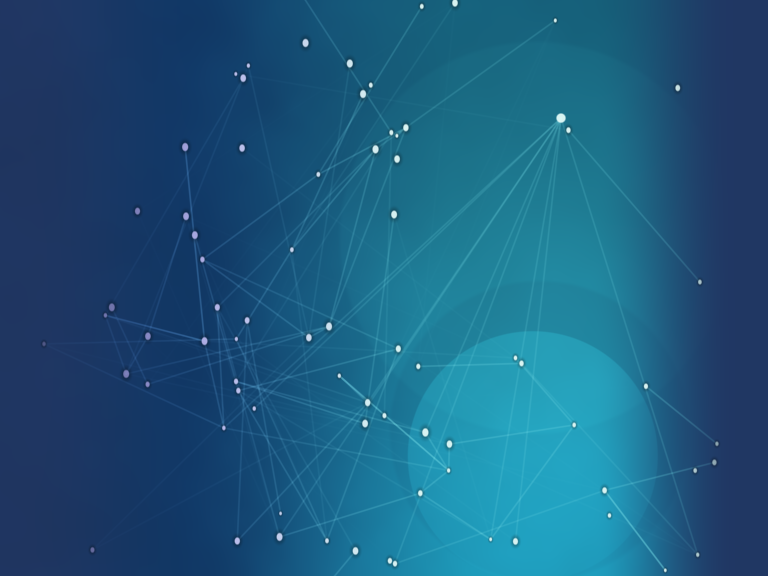
Reproduce this background procedurally as a WebGL 2 fragment shader.

```glsl
#version 300 es
precision highp float;
// Navy to teal backdrop with soft stacked discs and a bright glow low down,
// overlaid by a network of small lit nodes joined by thin translucent lines.
// Nodes are scattered by hashing an index; each links to hashed partners.

#define NODE_COUNT 78
#define LINKS_PER_NODE 2
#define NODE_RADIUS 0.0055
#define LINE_WIDTH 0.0011
#define LINE_ALPHA 0.25
#define MAX_LINK 0.72
#define HUB vec2(0.974, 0.795)
#define GLOW_CENTER vec2(0.93, -0.02)
#define NAVY vec3(0.125, 0.215, 0.39)
#define DEEP_BLUE vec3(0.065, 0.215, 0.395)

uniform vec2 u_resolution;
out vec4 fragColor;

float hash(float n) {
    return fract(sin(n * 12.9898 + 4.137) * 43758.5453);
}

float hash2(vec2 q) {
    return fract(sin(dot(q, vec2(127.1, 311.7))) * 43758.5453);
}

float valueNoise(vec2 q) {
    vec2 i = floor(q), f = fract(q);
    f = f * f * (3.0 - 2.0 * f);
    float low = mix(hash2(i), hash2(i + vec2(1, 0)), f.x);
    float high = mix(hash2(i + vec2(0, 1)), hash2(i + vec2(1, 1)), f.x);
    return mix(low, high, f.y);
}

float fbm(vec2 q) {
    float sum = 0.0, amplitude = 0.5;
    for (int i = 0; i < 4; i++) {
        sum += amplitude * valueNoise(q);
        q = q * 2.03 + 7.1;
        amplitude *= 0.5;
    }
    return sum;
}

float segmentDistance(vec2 p, vec2 a, vec2 b) {
    vec2 pa = p - a, ba = b - a;
    float t = clamp(dot(pa, ba) / max(dot(ba, ba), 1e-5), 0.0, 1.0);
    return length(pa - ba * t);
}

float disc(vec2 p, vec2 center, float radius, float blur) {
    return 1.0 - smoothstep(-blur, blur, length(p - center) - radius);
}

// Every third node falls in a wide, an upper left or a lower right region.
vec2 nodePosition(float i) {
    vec2 r = vec2(hash(i + 0.31), hash(i + 57.73));
    float region = mod(i, 3.0);
    if (region < 0.5) return vec2(0.05 + 1.23 * r.x, -0.1 + 1.25 * r.y);
    if (region < 1.5) return vec2(0.16 + 0.56 * r.x, 0.3 + 0.62 * r.y);
    return vec2(0.35 + 0.9 * r.x, 0.02 + 0.36 * r.y);
}

vec3 backdrop(vec2 uv, vec2 p, float px) {
    // Side bands, with a wavering left border of the teal field
    float haze = fbm(p * 4.0) - 0.47;
    float border = uv.x + 0.10 * haze;
    vec3 color = mix(NAVY, DEEP_BLUE, smoothstep(0.03, 0.26, uv.x));
    vec3 teal = mix(vec3(0.10, 0.46, 0.60), vec3(0.085, 0.38, 0.49), smoothstep(0.0, 1.0, uv.y));
    color = mix(color, teal, smoothstep(0.23, 0.60, border));

    // Bright pool at the bottom and a wider, softer light above it
    vec2 toGlow = p - GLOW_CENTER;
    color += vec3(0.02, 0.17, 0.16) * exp(-dot(toGlow, toGlow) * 10.0);
    vec2 toHalo = p - vec2(0.94, 0.5);
    color += vec3(0.025, 0.065, 0.035) * exp(-dot(toHalo, toHalo) * 8.0);

    // Stacked discs: large pale, middle shaded, small bright
    color += vec3(0.008, 0.022, 0.018) * disc(p, vec2(0.93, 0.587), 0.34, px + 0.003);
    color -= vec3(0.004, 0.025, 0.022) * disc(p, vec2(0.937, 0.252), 0.26, px + 0.003);
    color += vec3(0.02, 0.085, 0.08) * disc(p, vec2(0.925, 0.208), 0.217, px)
           * smoothstep(-0.1, 0.3, uv.y);

    color *= 1.0 + 0.14 * haze;
    return mix(color, NAVY, smoothstep(0.77, 0.96, uv.x));
}

void main() {
    vec2 uv = gl_FragCoord.xy / u_resolution;
    vec2 p = uv * vec2(4.0 / 3.0, 1.0);
    float px = 1.0 / u_resolution.y;
    vec3 color = backdrop(uv, p, px);

    // Accumulate links, node shadows and node cores
    float lines = 0.0, shadow = 0.0, cores = disc(p, HUB, 0.008, px);
    for (int n = 0; n < NODE_COUNT; n++) {
        float i = float(n);
        vec2 a = nodePosition(i);
        for (int k = 0; k < LINKS_PER_NODE; k++) {
            float partner = floor(hash(i * 3.7 + float(k) * 19.3) * float(NODE_COUNT));
            vec2 b = nodePosition(partner);
            float strength = 1.0 - smoothstep(0.2, MAX_LINK, length(b - a));
            lines += strength * (1.0 - smoothstep(0.0, LINE_WIDTH + px, segmentDistance(p, a, b)));
        }
        // A fan of long rays gathers at the hub
        if (mod(i, 9.0) == 2.0)
            lines += 0.7 * (1.0 - smoothstep(0.0, LINE_WIDTH + px, segmentDistance(p, a, HUB)));

        float size = NODE_RADIUS * (0.5 + 0.7 * hash(i + 9.4));
        vec2 stretched = (p - a) * vec2(1.2, 0.9);
        cores = max(cores, disc(stretched, vec2(0), size, px));
        shadow = max(shadow, disc(stretched, vec2(0), size * 1.6, size));
    }

    float visible = smoothstep(0.0, 0.32, uv.x) * (1.0 - smoothstep(0.85, 1.0, uv.x));
    float warmth = smoothstep(0.15, 0.55, uv.x);
    vec3 lineColor = mix(vec3(0.30, 0.52, 0.80), vec3(0.45, 0.86, 0.90), warmth);
    vec3 nodeColor = mix(vec3(0.70, 0.66, 0.94), vec3(0.88, 0.98, 0.97), warmth);
    color = mix(color, lineColor, min(lines * LINE_ALPHA, 0.6) * (0.2 + 0.8 * visible));
    color *= 1.0 - 0.3 * shadow;
    color = mix(color, nodeColor, cores * (0.3 + 0.65 * visible));
    fragColor = vec4(clamp(color, 0.0, 1.0), 1.0);
}
```
